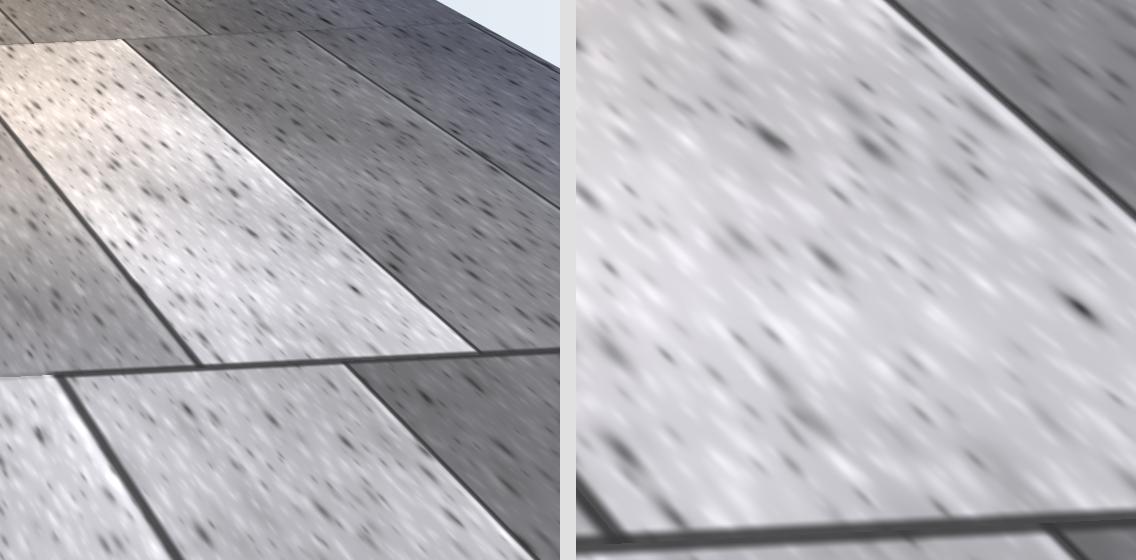
Left: the whole. Right: its middle third, enlarged.
Reproduce this texture procedurally as a Shadertoy shader.

```glsl
// Granite paving in perspective: three rows of long slabs in running bond,
// with a strip of pale sky at the upper right. Canvas points are projected to
// slab coordinates, which carry the joints, slab tones and cellular flecks.

vec3 hash3(vec2 cell) {
    vec3 h = fract(cell.xyx * vec3(0.1031, 0.1030, 0.0973));
    h += dot(h, h.yxz + 33.33);
    return fract((h.xxy + h.yzz) * h.zyx);
}

// Sum of soft oval grains, many faintly light and a few strongly dark.
float flecks(vec2 p) {
    vec2 cell = floor(p);
    float total = 0.0;
    for (int y = -1; y <= 1; y++)
    for (int x = -1; x <= 1; x++) {
        vec2 neighbour = cell + vec2(x, y);
        vec3 h = hash3(neighbour);
        vec2 d = (p - neighbour - h.xy) * vec2(1.5, 1.0);
        total += (0.25 - 1.25 * pow(h.z, 4.0)) * exp(-dot(d, d) * mix(6.0, 12.0, h.x));
    }
    return total;
}

// Tone of each slab, from the far row to the near row.
float slabTone(int row, int column) {
    float tones[12] = float[12](
        0.54, 0.51, 0.45, 0.42,
        0.56, 0.75, 0.48, 0.43,
        0.75, 0.69, 0.43, 0.43);
    return tones[4 * clamp(row + 1, 0, 2) + clamp(column, 0, 3)];
}

void mainImage(out vec4 fragColor, in vec2 fragCoord) {
    vec2 q = fragCoord / iResolution.xy;
    q.y = 1.0 - q.y;

    // Projection: seams meet at a vanishing point beyond the upper left.
    float depth = q.y + 0.944;
    float rowDepth = depth + 0.048 * q.x;
    float across = ((q.x + 0.9375) / depth - 0.646) / 0.33;
    float along = (0.976 - 1.0 / rowDepth) / 0.358;
    float row = floor(along);
    float shifted = across + (row == 0.0 ? 0.5 : 0.0);
    float column = floor(shifted);

    // Slab tone with a slow change of light along and across the floor.
    float tone = slabTone(int(row), int(column) + (row > 0.0 ? 1 : 0));
    tone *= mix(0.88, 1.07, smoothstep(-0.1, 0.6, along));
    tone *= 1.0 + 0.04 * sin(across * 5.0 + 2.0 * sin(along * 6.0))
                + 0.03 * sin(along * 13.0 - across * 3.0);

    // Granite grain in three sizes, different on each slab.
    vec2 stone = vec2(across, along) + 7.0 * vec2(column + 3.0, row + 3.0);
    tone *= 1.0 + 0.50 * flecks(stone * vec2(18.0, 23.0))
                + 0.28 * flecks(stone * vec2(35.0, 46.0))
                + 0.14 * flecks(stone * vec2(7.0, 9.0));

    // Long seams: a dark gap with a lit edge on its left.
    float side = (shifted - round(shifted)) * 0.23 * depth;
    float seamWidth = mix(0.0045, 0.0021, smoothstep(0.0, 1.2, across)) * depth;
    float seam = 1.0 - smoothstep(seamWidth * 0.3, seamWidth * 1.5, abs(side));
    float rim = exp(-pow((side + 2.2 * seamWidth) / seamWidth, 2.0));
    float seamShown = row < 0.0 && across > 2.5 ? 0.0 : 1.0;
    tone *= 1.0 + 0.14 * rim * seamShown;
    tone = mix(tone, 0.20, 0.82 * seam * seamShown);

    // Cross joints: the near one is wide and dark, the far one nearly closed.
    float gap = abs(along - round(along)) * 0.358 * rowDepth * rowDepth;
    float nearJoint = step(0.5, along);
    float jointWidth = mix(0.002, 0.0055, nearJoint);
    float joint = 1.0 - smoothstep(jointWidth * 0.4, jointWidth * 1.7, gap);
    float jointShown = mix(0.18, mix(0.15, 0.85, smoothstep(-0.04, 0.0, across)), nearJoint);
    tone = mix(tone, 0.22, joint * jointShown);

    // Cool stone, warm light at the upper left, bluish shade at the right.
    vec3 color = tone * vec3(0.995, 0.990, 1.022);
    float glow = exp(-9.0 * dot(q - vec2(0.0, 0.07), q - vec2(0.0, 0.07)));
    color *= 1.0 + glow * vec3(0.34, 0.26, 0.15);
    color *= mix(vec3(1.0), vec3(0.94, 0.97, 1.07), smoothstep(2.0, 3.5, across));

    // Sky beyond the last seam.
    vec3 sky = mix(vec3(0.84, 0.88, 0.92), vec3(0.90, 0.93, 0.96), q.x);
    float skyMask = smoothstep(-0.002, 0.002, (across - 3.55) * 0.23 * depth);
    fragColor = vec4(clamp(mix(color, sky, skyMask), 0.0, 1.0), 1.0);
}
```
